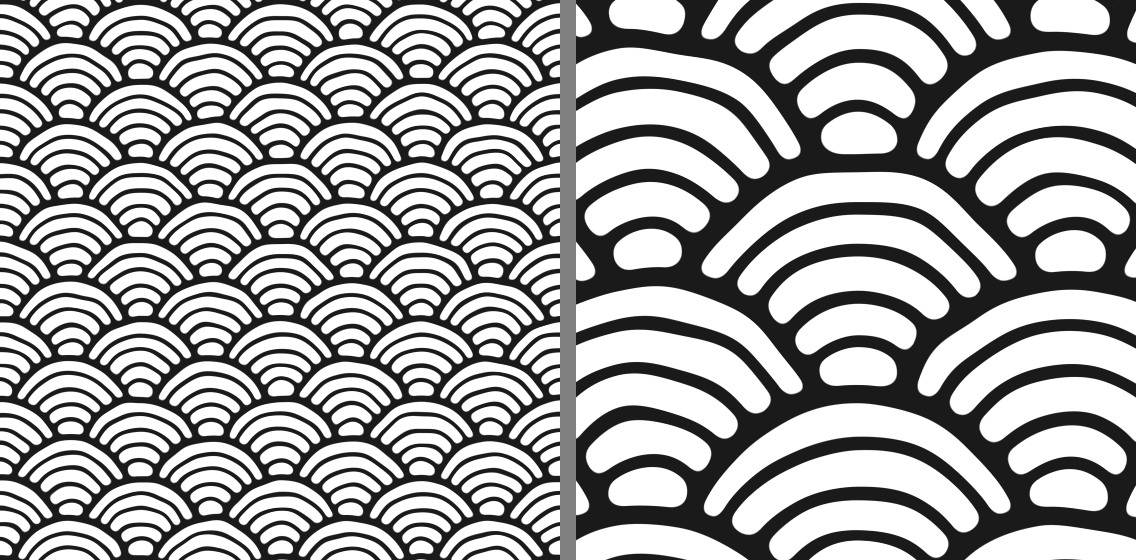
Left: the whole. Right: its middle third, enlarged.
A Shadertoy shader for this pattern:

```glsl
float hash(vec2 p) {
    vec3 q = fract(p.xyx * vec3(0.1031, 0.1030, 0.0973));
    q += dot(q, q.yzx + 33.33);
    return fract((q.x + q.y) * q.z);
}

float noise(vec2 p) {
    vec2 i = floor(p), f = fract(p);
    f = f * f * (3.0 - 2.0 * f);
    return mix(mix(hash(i), hash(i + vec2(1, 0)), f.x),
               mix(hash(i + vec2(0, 1)), hash(i + vec2(1, 1)), f.x), f.y);
}

// Union with filleted corners
float smoothUnion(float a, float b) {
    float h = max(0.036 - abs(a - b), 0.0) / 0.036;
    return min(a, b) - h * h * 0.009;
}

// Stroke of a circle hanging from its apex at the origin
float arcStroke(vec2 p, float radius, float halfWidth) {
    return abs(length(p + vec2(0.0, radius)) - radius) - halfWidth;
}

// Four inner arcs, with small spacing changes in each scale
float innerArcs(vec2 p, vec2 id) {
    float d = 1.0;
    for (int i = 1; i <= 4; i++) {
        float k = float(i);
        float shift = 0.012 * (hash(id * 3.7 + k * 11.0 + 50.0) - 0.5);
        float halfWidth = 0.0148 + 0.003 * (noise(p * 6.0 + id * 9.0 + k * 5.0 + 60.0) - 0.5);
        d = min(d, arcStroke(p + vec2(0.0, 0.1085 * k + shift), 0.428 - 0.075 * k, halfWidth));
    }
    return d;
}

// Overlapping scales, painted from the back row to the front row
float waves(vec2 p) {
    float d = 1.0;
    float base = floor((p.y - 0.017) / 0.283);
    for (int i = 3; i >= 0; i--) {
        float row = base + float(i);
        float stagger = 0.5 * mod(row, 2.0);
        float column = floor(p.x - stagger + 0.5);
        vec2 local = p - vec2(column + stagger, 0.017 + 0.283 * row);
        if (length(local + vec2(0.0, 0.428)) < 0.428) {
            d = innerArcs(local, vec2(column, row));
        }
        d = smoothUnion(d, arcStroke(local, 0.428, 0.0222));
    }
    return d;
}

void mainImage(out vec4 fragColor, in vec2 fragCoord) {
    vec2 p = fragCoord / iResolution.y * 3.988;

    // Hand-drawn wobble
    vec2 wobble = vec2(noise(p * 7.0 + 20.0), noise(p * 7.0 + 90.0)) - 0.5;
    float d = waves(p + 0.022 * wobble);

    float edge = 0.7 * 3.988 / iResolution.y;
    float paper = smoothstep(-edge, edge, d);
    fragColor = vec4(mix(vec3(0.1), vec3(1.0), paper), 1.0);
}
```
